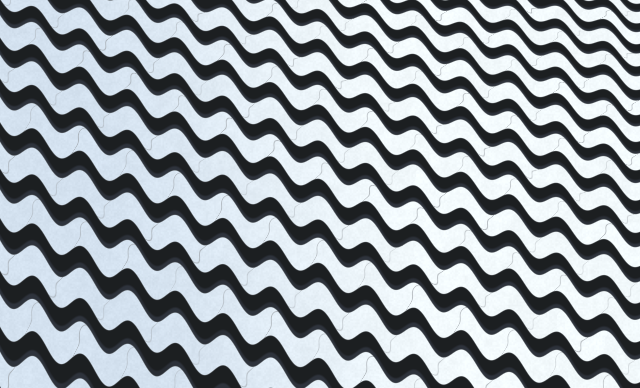
Reproduce this pattern procedurally as a Shadertoy shader.

```glsl
// Rows of pale wavy slats over dark gaps, sloping down to the right and
// narrowing toward the upper right. A logarithm of the wave-warped height
// numbers the rows; fract splits each into slat, gap and shaded face.

const float TAU = 6.2831853;

// Geometry, in canvas heights, with y measured downward
const float SLOPE       = 0.47;    // descent of every row
const float WAVELENGTH  = 0.123;
const float CREST_X     = 0.0901;  // position of the first crest
const float ROW_PITCH   = 0.0966;  // row spacing at the upper left corner
const float PITCH_GROW  = 0.062;   // growth of the spacing per row
const float ROW_OFFSET  = 0.377;
const float AMP_BASE    = 0.0086;
const float AMP_PITCH   = 0.12;    // extra wave height per unit of spacing
const float SLAT_SHARE  = 0.57;    // pale part of each row
const float FACE_SHARE  = 0.10;    // shaded face above each slat
const float LIP_WIDTH   = 0.0014;
const float SEAM_WIDTH  = 0.0011;
const float SEAM_OFFSET = 0.83;
const float SEAM_LEAN   = 0.5;     // wavelengths a joint moves per row

// Colours
const vec3 SLAT_COOL   = vec3(0.83, 0.885, 0.94);
const vec3 SLAT_BRIGHT = vec3(0.955, 0.983, 0.993);
const vec3 GAP         = vec3(0.11, 0.12, 0.13);
const vec3 FACE        = vec3(0.18, 0.20, 0.235);
const vec3 LIP         = vec3(0.37, 0.39, 0.40);
const vec3 SEAM        = vec3(0.60, 0.62, 0.64);

float hash(vec2 p) {
    vec3 q = fract(p.xyx * 0.1031);
    q += dot(q, q.yzx + 33.33);
    return fract((q.x + q.y) * q.z);
}

float noise(vec2 p) {
    vec2 i = floor(p), f = fract(p);
    f = f * f * (3.0 - 2.0 * f);
    return mix(mix(hash(i), hash(i + vec2(1, 0)), f.x),
               mix(hash(i + vec2(0, 1)), hash(i + vec2(1, 1)), f.x), f.y);
}

// Coverage of a region whose signed distance is negative inside
float cover(float d, float pixel) {
    return 1.0 - smoothstep(-0.7 * pixel, 0.7 * pixel, d);
}

void mainImage(out vec4 fragColor, in vec2 fragCoord) {
    float pixel = 1.0 / iResolution.y;
    vec2 p = vec2(fragCoord.x, iResolution.y - fragCoord.y) * pixel;

    // Wave-warped height, then row number and local spacing
    float phase = TAU * (p.x - CREST_X) / WAVELENGTH;
    float height = p.y - SLOPE * p.x;
    float amp = AMP_BASE + AMP_PITCH * (ROW_PITCH + PITCH_GROW * height);
    height += amp * cos(phase);
    float pitch = ROW_PITCH + PITCH_GROW * height;
    float row = log(pitch / ROW_PITCH) / PITCH_GROW - ROW_OFFSET;
    float t = fract(row);

    // Distance to the slat edge, measured across the tilted wave
    float tilt = SLOPE + amp * TAU / WAVELENGTH * sin(phase);
    float across = pitch * inversesqrt(1.0 + tilt * tilt);
    float fromCentre = abs(fract(row - 0.5 * SLAT_SHARE + 0.5) - 0.5);
    float slatDist = (fromCentre - 0.5 * SLAT_SHARE) * across;

    // Gap with a shaded face and a thin lip along the slat
    float faceDist = (1.0 - FACE_SHARE - t) * across;
    float wear = 0.7 + 0.6 * noise(p * 23.0);
    vec3 color = mix(GAP, FACE, cover(faceDist, 2.0 * pixel) * min(wear, 1.0));
    color = mix(color, LIP, cover(slatDist - LIP_WIDTH, pixel) * 0.6);

    // Slat surface: cool at left, bright at right, with fine grain
    float rowId = floor(row);
    float joint = p.x / WAVELENGTH + SEAM_LEAN * row - SEAM_OFFSET
                + 0.12 * (hash(vec2(rowId + 40.0, 7.0)) - 0.5)
                + 0.05 * sin(TAU * t / SLAT_SHARE);
    float light = smoothstep(0.2, 1.15, p.x - 0.25 * (p.y - 0.5));
    vec3 slat = mix(SLAT_COOL, SLAT_BRIGHT, light);
    float panel = hash(vec2(rowId + 40.0, floor(joint + 0.5) + 20.0));
    slat += 0.016 * (panel - 0.5);
    slat += 0.03 * (noise(p * 240.0) - 0.5) + 0.02 * (noise(p * 60.0) - 0.5);

    // Hairline joints, one per wavelength, of uneven strength
    float fromJoint = abs(fract(joint + 0.5) - 0.5) * WAVELENGTH * 0.8;
    float seam = cover(fromJoint - 0.5 * SEAM_WIDTH, pixel);
    slat = mix(slat, SEAM, seam * (0.35 + 0.6 * panel));

    color = mix(color, slat, cover(slatDist, pixel));
    fragColor = vec4(clamp(color, 0.0, 1.0), 1.0);
}
```
